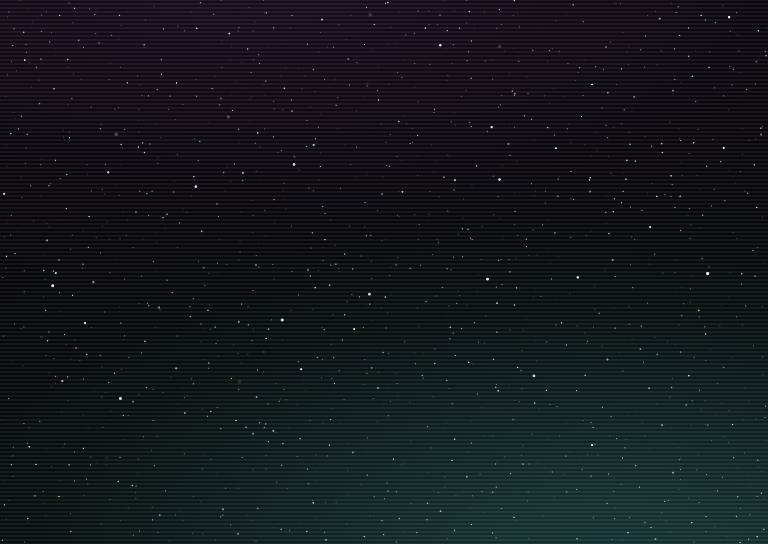
This texture is drawn by a Shadertoy shader. Its source:

```glsl
// A dim night sky: a purple glow above and a teal glow at the lower right,
// covered with fine horizontal scanlines. Stars come from jittered grids,
// one grid per star size, with a random brightness for each star.

const vec3 NIGHT = vec3(0.018, 0.017, 0.021);
const vec3 PURPLE = vec3(0.066, 0.026, 0.080);
const vec3 TEAL = vec3(0.052, 0.172, 0.163);
const vec3 LINE_LIGHT = vec3(0.064, 0.063, 0.066);
const vec3 STAR_WHITE = vec3(0.95, 0.97, 1.0);
const float LINE_COUNT = 136.0;
const float TAU = 6.2831853;

float hash(vec2 p) {
    return fract(sin(dot(p, vec2(127.1, 311.7))) * 43758.5453);
}

// Soft elliptical glow; a larger falloff makes it narrower on that axis.
float glow(vec2 uv, vec2 center, vec2 falloff) {
    vec2 d = uv - center;
    return exp(-dot(d * d, falloff));
}

// Scanline profile from 0 to 1, steeper than a plain cosine.
float scanline(float y, float count) {
    return smoothstep(-0.8, 0.8, cos(TAU * count * y));
}

// Light of one star grid; p and radius are in canvas heights.
float starLayer(vec2 p, float cells, float share, float radius,
                vec2 brightness, float seed, float pixel) {
    vec2 id = floor(p * cells);
    vec2 key = id + seed * vec2(17.3, 9.1);
    if (hash(key) > share) return 0.0;

    vec2 jitter = vec2(hash(key + 31.7), hash(key + 73.3));
    vec2 center = (id + mix(vec2(0.08), vec2(0.92), jitter)) / cells;
    float size = radius * mix(0.75, 1.15, hash(key + 11.9));
    float disc = 1.0 - smoothstep(size - 0.5 * pixel, size + 0.5 * pixel,
                                  length(p - center));
    float level = hash(key + 57.1);
    return disc * mix(brightness.x, brightness.y, level * level);
}

void mainImage(out vec4 fragColor, in vec2 fragCoord) {
    vec2 uv = fragCoord / iResolution.xy;
    vec2 p = fragCoord / iResolution.y;
    float pixel = 1.0 / iResolution.y;

    // Sky glows
    vec3 color = NIGHT;
    color += PURPLE * glow(uv, vec2(0.33, 1.04), vec2(1.9, 8.5));
    color += TEAL * glow(uv, vec2(0.80, -0.02), vec2(2.5, 7.0));

    // Scanlines
    color += LINE_LIGHT * scanline(uv.y, LINE_COUNT);

    // Fine star dust in two overlapping grids
    float stars = 0.0;
    for (int i = 0; i < 2; i++) {
        float n = float(i);
        stars += starLayer(p, 29.0 + 4.3 * n, 0.5, 0.0012,
                           vec2(0.10, 0.95), 1.0 + n, pixel);
    }

    // Medium stars, bright stars and faint wide discs
    stars += starLayer(p, 13.0, 0.36, 0.0017, vec2(0.5, 1.0), 4.0, pixel);
    stars += starLayer(p, 7.0, 0.22, 0.0026, vec2(0.85, 1.0), 5.0, pixel);
    stars += starLayer(p, 6.0, 0.16, 0.0031, vec2(0.12, 0.28), 6.0, pixel);

    color = mix(color, STAR_WHITE, min(stars, 1.0));
    fragColor = vec4(color, 1.0);
}
```
